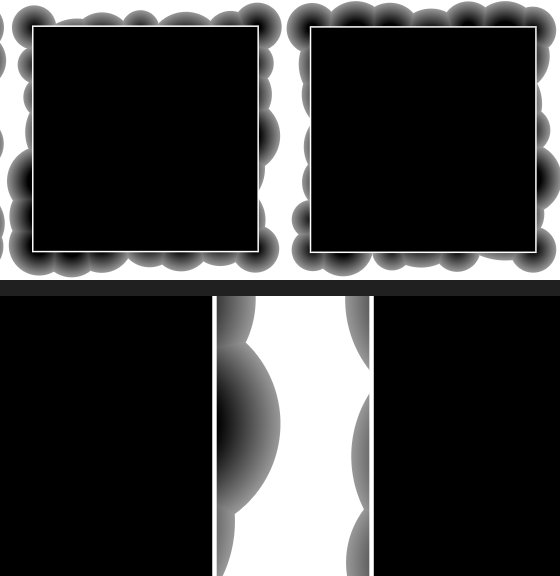
Top, the full canvas; bottom, a detail of the centre.
Give the GLSL for this background, as a WebGL 2 fragment shader.

```glsl
#version 300 es
precision highp float;
// Black squares with thin white frames, each ringed by dark soft-shaded cloud puffs on white.

uniform vec2 u_resolution;
out vec4 fragColor;

// Lengths are fractions of the canvas height.
const float PITCH = 0.992;
const vec2 FIRST_CENTER = vec2(0.5195, 0.504);
const float ROW_DRIFT = -0.0026;
const float HALF_SIDE = 0.4025;
const float LINE_WIDTH = 0.0053;
const float PUFF_SPAN = 0.68;
const float MAX_REACH = 0.092;
const float SHADE_DEPTH = 0.075;
const int PUFFS_PER_SIDE = 5;

const vec3 PAPER = vec3(1.0);
const vec3 INK = vec3(0.0);
const vec3 RIM_GREY = vec3(0.6);

// Integer hash giving a value from 0 to 1.
float random(int tile, int side, int item, int channel) {
    uint n = uint(tile + 64) * 1973u + uint(side) * 9277u
           + uint(item) * 26699u + uint(channel) * 31847u;
    n = n * 747796405u + 2891336453u;
    n = ((n >> ((n >> 28u) + 4u)) ^ n) * 277803737u;
    n = (n >> 22u) ^ n;
    return float(n & 65535u) / 65535.0;
}

float squareDistance(vec2 p, float halfSide) {
    vec2 q = abs(p);
    return max(q.x, q.y) - halfSide;
}

// Circle that crosses the frame over a chord and rises above it by reach.
float puffDistance(vec2 p, float halfChord, float reach) {
    float radius = (halfChord * halfChord + reach * reach) / (2.0 * reach);
    return length(p - vec2(0.0, reach - radius)) - radius;
}

// Round puff sitting on the corner at the right end of the side.
float cornerDistance(vec2 p, int tile, int side) {
    float radius = mix(0.067, 0.11, random(tile, side, 20, 0));
    float inset = max(radius - MAX_REACH, 0.0) + 0.012 * random(tile, side, 20, 1);
    return length(p - vec2(HALF_SIDE - inset)) - radius;
}

// Puffs of varied width and height along the upper side.
float sideDistance(vec2 p, int tile, int side) {
    float nearest = 1.0;
    float slot = PUFF_SPAN / float(PUFFS_PER_SIDE);
    for (int i = 0; i < PUFFS_PER_SIDE; i++) {
        float jitter = 0.5 * (random(tile, side, i, 0) - 0.5);
        float along = (float(i) + 0.5 + jitter) * slot - 0.5 * PUFF_SPAN;
        float halfChord = slot * mix(0.48, 0.92, random(tile, side, i, 1));
        float reach = halfChord * mix(0.25, 1.0, random(tile, side, i, 2));
        vec2 local = p - vec2(along, HALF_SIDE);
        nearest = min(nearest, puffDistance(local, halfChord, min(reach, MAX_REACH)));
    }
    return nearest;
}

// Union of all puffs; a side only counts beyond its own edge.
float cloudDistance(vec2 p, int tile) {
    float nearest = 1.0;
    for (int side = 0; side < 4; side++) {
        nearest = min(nearest, cornerDistance(p, tile, side));
        if (p.y > HALF_SIDE - LINE_WIDTH) {
            nearest = min(nearest, sideDistance(p, tile, side));
        }
        p = vec2(-p.y, p.x);
    }
    return nearest;
}

float coverage(float distance, float pixel) {
    return clamp(0.5 - distance / pixel, 0.0, 1.0);
}

void main() {
    float pixel = 1.0 / u_resolution.y;
    vec2 uv = gl_FragCoord.xy * pixel;

    // Horizontal repeat
    float index = floor((uv.x - FIRST_CENTER.x) / PITCH + 0.5);
    vec2 p = uv - FIRST_CENTER - index * vec2(PITCH, ROW_DRIFT);

    // Cloud with a grey rim fading to black
    float cloud = cloudDistance(p, int(index));
    float rim = clamp(1.0 + cloud / SHADE_DEPTH, 0.0, 1.0);
    vec3 color = mix(PAPER, mix(INK, RIM_GREY, rim), coverage(cloud, pixel));

    // Framed square
    float square = squareDistance(p, HALF_SIDE);
    color = mix(color, PAPER, coverage(square - 0.5 * LINE_WIDTH, pixel));
    color = mix(color, INK, coverage(square + 0.5 * LINE_WIDTH, pixel));

    fragColor = vec4(color, 1.0);
}
```
